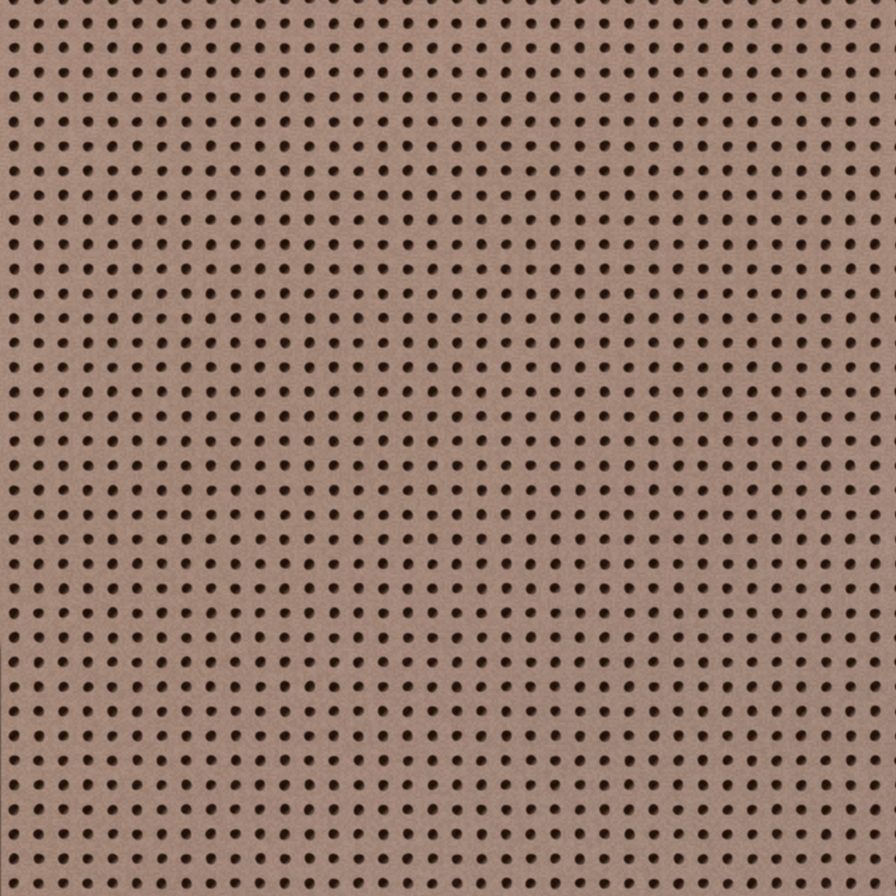
Reproduce this texture procedurally as a Shadertoy shader.

```glsl
// Brown perforated board: a square grid of small round holes, about 36 by 36.
// Each hole is a soft disc with a wobbly rim and a lit lower right wall;
// the board carries fine grain, faint mottling and a slight tonal drift.

float hash(vec2 p) {
    return fract(sin(dot(p, vec2(127.1, 311.7))) * 43758.5453);
}

float valueNoise(vec2 p) {
    vec2 i = floor(p), f = fract(p);
    f = f * f * (3.0 - 2.0 * f);
    return mix(mix(hash(i), hash(i + vec2(1, 0)), f.x),
               mix(hash(i + vec2(0, 1)), hash(i + vec2(1, 1)), f.x), f.y);
}

// Board surface: warm brown, a little greyer towards the lower right
vec3 boardColor(vec2 uv) {
    vec3 color = mix(vec3(0.635, 0.528, 0.474), vec3(0.650, 0.538, 0.482), uv.y);
    color -= vec3(0.012, 0.004, 0.0) * uv.x * (1.0 - uv.y);
    float grain = valueNoise(uv * 400.0) - 0.5;
    float mottle = valueNoise(uv * 130.0 + 17.0) - 0.5;
    float drift = valueNoise(uv * 5.0 + 41.0) - 0.5;
    color += 0.055 * grain + 0.022 * mottle + 0.012 * drift;

    // Thin worn shadow on the lower left border
    float border = 1.0 - smoothstep(0.0005, 0.0025, uv.x);
    return color * (1.0 - 0.3 * border * (1.0 - smoothstep(0.27, 0.29, uv.y)));
}

void mainImage(out vec4 fragColor, in vec2 fragCoord) {
    vec2 uv = fragCoord / iResolution.y;

    // Grid cells, with p measured in pitches from the hole centre
    vec2 grid = (uv - vec2(0.0160, 0.0140)) * vec2(36.42, 36.47) + 0.5;
    vec2 cell = floor(grid);
    vec2 jitter = vec2(hash(cell), hash(cell + 53.0)) - 0.5;
    vec2 p = fract(grid) - 0.5 - 0.035 * jitter;
    float pixel = 36.45 / iResolution.y;

    // Slightly irregular hole outline
    float seed = hash(cell + 91.0);
    float angle = atan(p.y, p.x);
    float radius = 0.212 + 0.016 * (seed - 0.5)
                 + 0.010 * sin(2.0 * angle + 6.283 * seed)
                 + 0.006 * sin(3.0 * angle + 25.0 * seed);
    float blur = max(0.065, 0.75 * pixel);
    float hole = 1.0 - smoothstep(-blur, blur, length(p) - radius);

    // Dark depth, with light caught on the lower right wall
    float wall = smoothstep(0.0, 0.21, dot(p, vec2(0.74, -0.67)));
    vec3 depth = mix(vec3(0.135, 0.070, 0.040), vec3(0.410, 0.325, 0.275),
                     wall * (0.6 + 0.4 * hash(cell + 7.0)));
    depth += 0.04 * (valueNoise(uv * 300.0 + 9.0) - 0.5);

    fragColor = vec4(mix(boardColor(uv), depth, hole), 1.0);
}
```
